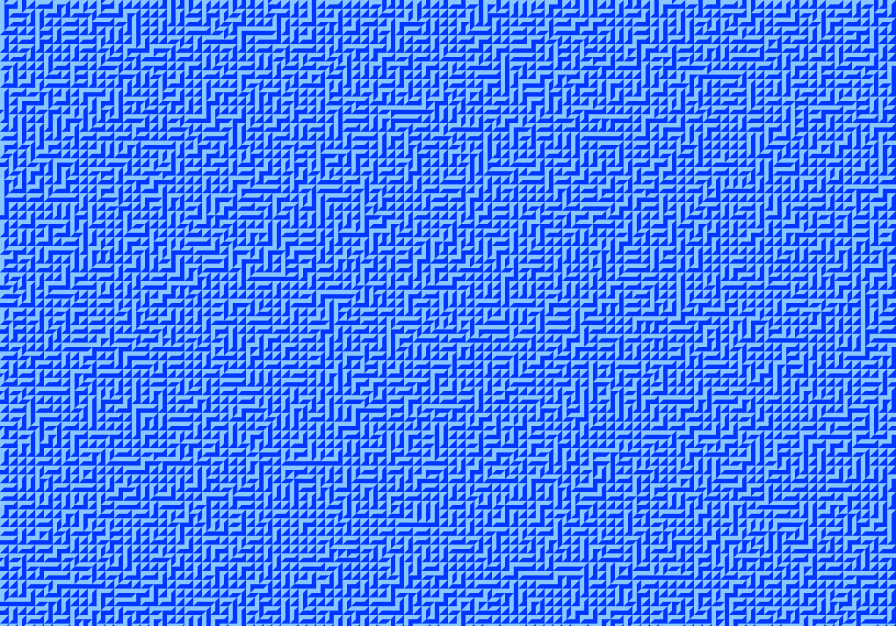
Reproduce this pattern procedurally as a Shadertoy shader.

```glsl
// A dense field of tiny bevelled tiles lit from the upper left. Each tile has
// four sloping facets; randomly opened joints fuse neighbours into bars and
// bends, and a box filter over each pixel smooths the facet edges.

#define CELLS_ACROSS 102.0
#define OPEN_SHARE   0.28
#define LIGHT_BLUE   vec3(0.54, 0.78, 1.0)
#define DARK_BLUE    vec3(0.0, 0.21, 1.0)
#define FILTER_WIDTH 1.0
#define SAMPLES      5

// Integer hash of a joint position and its orientation, from 0 to 1.
float hash(vec2 joint, float orientation) {
    uvec2 k = uvec2(ivec2(joint) + 4096);
    uint h = k.x * 73856093u ^ k.y * 19349663u ^ uint(orientation) * 83492791u;
    h = (h ^ (h >> 16)) * 0x7feb352du;
    h = (h ^ (h >> 15)) * 0x846ca68bu;
    h ^= h >> 16;
    return float(h >> 8) / 16777216.0;
}

// 1 on facets that face left or up, 0 on those that face right or down.
float facetLight(vec2 p) {
    vec2 cell = floor(p);
    vec2 q = p - cell - 0.5;

    // Find the nearest of the four joints around the tile.
    bool sideways = abs(q.x) > abs(q.y);
    vec2 axis = sideways ? vec2(1.0, 0.0) : vec2(0.0, 1.0);
    vec2 joint = cell + axis * step(0.0, dot(q, axis));
    bool isOpen = hash(joint, axis.x) < OPEN_SHARE;

    // An open joint lets the bevel of the adjoining sides run through.
    bool facesSideways = sideways != isOpen;
    return facesSideways ? step(q.x, 0.0) : step(0.0, q.y);
}

void mainImage(out vec4 fragColor, in vec2 fragCoord) {
    float cellsPerPixel = CELLS_ACROSS / iResolution.x;
    vec2 fromTopLeft = fragCoord - vec2(0.0, iResolution.y);

    // Average the facets over the footprint of the pixel.
    float light = 0.0;
    for (int j = 0; j < SAMPLES; j++) {
        for (int i = 0; i < SAMPLES; i++) {
            vec2 offset = (vec2(i, j) + 0.5) / float(SAMPLES) - 0.5;
            light += facetLight((fromTopLeft + offset * FILTER_WIDTH) * cellsPerPixel);
        }
    }
    light /= float(SAMPLES * SAMPLES);

    fragColor = vec4(mix(DARK_BLUE, LIGHT_BLUE, light), 1.0);
}
```
